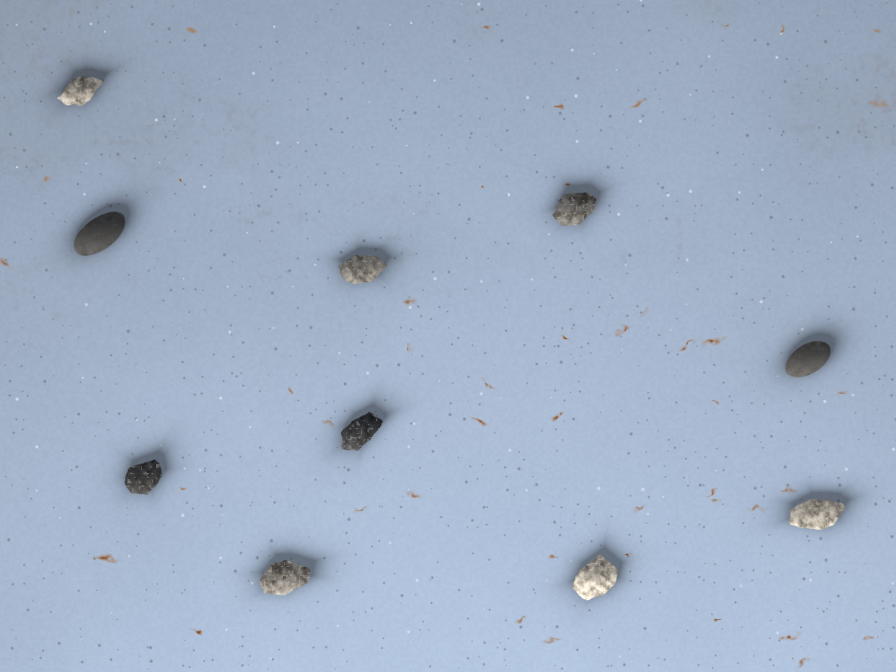
This texture is drawn by a Shadertoy shader. Its source:

```glsl
// Scattered small stones on a pale blue painted metal sheet with rust and grit.
// Paint is a soft gradient with value noise; specks and rust sit in jittered
// cells; stones are faceted distance shapes spread by a low-discrepancy loop.

const float TAU = 6.2831853;
const int STONE_COUNT = 10;
const vec3 PAINT_LIGHT = vec3(0.715, 0.79, 0.89);
const vec3 PAINT_SHADE = vec3(0.565, 0.62, 0.70);
const vec3 SMUDGE = vec3(0.55, 0.57, 0.60);
const vec3 GRIT = vec3(0.38, 0.40, 0.43);
const vec3 CHIP = vec3(0.88, 0.91, 0.95);
const vec3 RUST_STAIN = vec3(0.66, 0.48, 0.34);
const vec3 RUST_CORE = vec3(0.43, 0.23, 0.10);
const vec3 CHARCOAL = vec3(0.19, 0.20, 0.22);
const vec3 LIMESTONE = vec3(0.82, 0.79, 0.74);

float hash(vec2 p) {
    vec3 q = fract(p.xyx * 0.1031);
    q += dot(q, q.yzx + 33.33);
    return fract((q.x + q.y) * q.z);
}

vec2 hash2(vec2 p) {
    return vec2(hash(p), hash(p + 57.3));
}

float noise(vec2 p) {
    vec2 i = floor(p), f = fract(p);
    f = f * f * (3.0 - 2.0 * f);
    return mix(mix(hash(i), hash(i + vec2(1, 0)), f.x),
               mix(hash(i + vec2(0, 1)), hash(i + vec2(1, 1)), f.x), f.y);
}

float fbm(vec2 p) {
    float sum = 0.0, weight = 0.53;
    for (int i = 0; i < 4; i++) {
        sum += weight * noise(p);
        p = mat2(1.6, 1.2, -1.2, 1.6) * p + 7.1;
        weight *= 0.5;
    }
    return sum;
}

vec2 rotate(vec2 p, float angle) {
    float c = cos(angle), s = sin(angle);
    return vec2(c * p.x + s * p.y, c * p.y - s * p.x);
}

// One small dot in a share of the cells
float specks(vec2 p, float cells, float share, float radius, float seed, float pixel) {
    vec2 id = floor(p * cells) + seed;
    vec2 centre = 0.25 + 0.5 * hash2(id);
    float d = length(fract(p * cells) - centre) / cells;
    float size = radius * (0.4 + 0.9 * hash(id + 11.0));
    return step(hash(id + 23.0), share) * smoothstep(size + pixel, size - pixel, d);
}

// Ragged rust streaks: x is the stain, y is the dark core
vec2 rust(vec2 p, float cells, float share, float seed) {
    vec2 id = floor(p * cells) + seed;
    vec2 q = (fract(p * cells) - 0.35 - 0.3 * hash2(id)) / cells;
    q = rotate(q, 1.5 * hash(id + 5.0) - 0.8);
    q += 0.009 * (vec2(noise(p * 110.0), noise(p * 110.0 + 40.0)) - 0.5);
    float size = mix(0.003, 0.008, hash(id + 9.0));
    float stretch = mix(1.0, 2.8, hash(id + 13.0));
    float d = length(q * vec2(1.0 / stretch, 1.5)) / size;
    float present = step(hash(id + 17.0), share);
    float patchy = smoothstep(0.25, 0.6, noise(p * 190.0));
    return present * vec2(smoothstep(1.3, 0.3, d) * mix(0.4, 1.0, patchy),
                          smoothstep(0.7, 0.1, d) * patchy * hash(id + 19.0));
}

float stoneDistance(vec2 p, float radius, float stretch, float angle, float roundness, float seed) {
    vec2 q = rotate(p, angle) * vec2(inversesqrt(stretch), sqrt(stretch));
    float facets = 0.0;
    for (int k = 0; k < 7; k++) {
        vec2 id = vec2(float(k), seed);
        float a = TAU * (float(k) + 0.7 * hash(id)) / 7.0;
        facets = max(facets, dot(q, vec2(cos(a), sin(a))) / mix(0.75, 1.1, hash(id + 31.0)));
    }
    return mix(facets, length(q), roundness) - radius;
}

vec3 stoneColor(vec2 p, float radius, float tone, float roundness, float seed) {
    float grain = fbm(p * 130.0 + seed * 9.0);
    float fleck = smoothstep(0.68, 0.9, noise(p * 310.0 + seed));
    float contrast = mix(1.5, 0.5, roundness);
    float lit = smoothstep(0.8, -1.0, p.y / radius + 0.7 * (grain - 0.5));
    vec3 color = mix(CHARCOAL, LIMESTONE, pow(tone, 1.4));
    color *= 1.0 + contrast * (grain - 0.5);
    color *= mix(0.68, 1.22, lit);
    color += vec3(0.06, 0.045, 0.02) * lit;
    return mix(color, LIMESTONE, 0.35 * fleck * (1.0 - roundness));
}

vec3 paint(vec2 p, float pixel) {
    float shade = 0.05 + 0.72 * p.y + 0.45 * (p.x - 0.75) * (p.x - 0.75);
    vec3 color = mix(PAINT_LIGHT, PAINT_SHADE, clamp(shade, 0.0, 1.0));
    color += 0.03 * (fbm(p * 5.0) - 0.5) + 0.022 * (noise(p * 260.0) - 0.5);
    float smudge = smoothstep(0.48, 0.75, fbm(p * vec2(4.0, 6.0) + 3.0)) * smoothstep(0.3, 0.9, p.y);
    color = mix(color, SMUDGE, smudge * (0.15 + 0.4 * smoothstep(0.55, 0.8, fbm(p * 85.0))));
    float grit = max(specks(p, 38.0, 0.2, 0.0018, 3.0, pixel),
                     specks(p, 71.0, 0.13, 0.0012, 90.0, pixel));
    color = mix(color, GRIT, 0.5 * grit);
    color = mix(color, CHIP, 0.75 * specks(p + 0.37, 29.0, 0.13, 0.0018, 150.0, pixel));
    float rusty = mix(0.08, 0.3, smoothstep(0.3, 0.9, p.x));
    vec2 stain = max(rust(p, 9.0, rusty, 210.0), 0.7 * rust(p + 0.31, 17.0, 0.3 * rusty, 270.0));
    color = mix(color, RUST_STAIN, 0.75 * stain.x);
    return mix(color, RUST_CORE, 0.85 * stain.y);
}

void mainImage(out vec4 fragColor, in vec2 fragCoord) {
    float pixel = 1.0 / iResolution.y;
    vec2 p = fragCoord * pixel;
    float aspect = iResolution.x * pixel;
    vec3 color = paint(p, pixel);

    // Stones with soft shadows falling upwards
    for (int i = 1; i <= STONE_COUNT; i++) {
        float seed = float(i);
        vec2 spread = fract(0.5 + seed * vec2(0.7549, 0.5698));
        vec2 centre = vec2(0.09, 0.09) + vec2(1.03, 0.82) * spread;
        centre += 0.09 * (hash2(vec2(seed, 4.0)) - 0.5);
        vec2 q = p - centre * vec2(aspect, 1.0);
        if (length(q) > 0.2) continue;
        float roundness = i % 5 == 2 ? 0.9 : 0.1;
        float radius = mix(0.022, 0.031, hash(vec2(seed, 8.0))) + 0.006 * step(0.5, roundness);
        float stretch = mix(1.05, 1.9, hash(vec2(seed, 15.0)));
        float angle = mix(0.1, 0.8, hash(vec2(seed, 21.0)));
        float shadow = stoneDistance(q - vec2(0.005, 0.011), radius, stretch, angle, roundness, seed);
        color *= 1.0 - 0.42 * exp(-max(shadow, 0.0) / 0.013);
        float d = stoneDistance(q, radius, stretch, angle, roundness, seed);
        d += 0.007 * (1.0 - roundness) * (fbm(q * 75.0 + seed) - 0.5);
        vec3 stone = stoneColor(q, radius, fract(seed * 0.618), roundness, seed);
        color = mix(color, stone, smoothstep(pixel, -pixel, d));
    }
    fragColor = vec4(clamp(color, 0.0, 1.0), 1.0);
}
```
